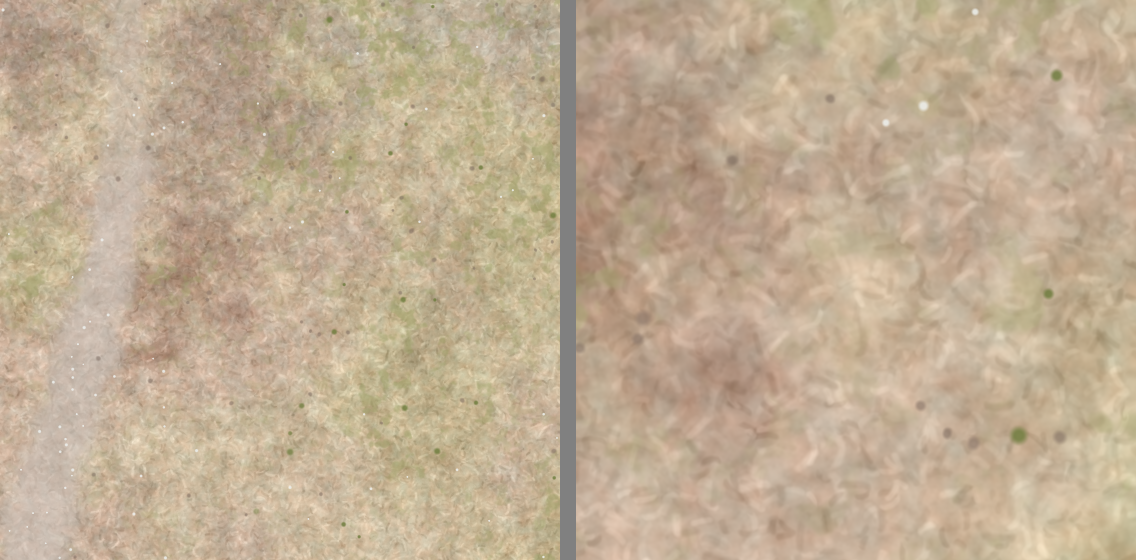
Left, the full canvas; right, a detail of the centre.
A WebGL 2 fragment shader for this texture:

```glsl
#version 300 es
precision highp float;

uniform vec2 u_resolution;
out vec4 fragColor;

float hash(vec2 p) {
  vec3 q = fract(p.xyx * 0.1031);
  q += dot(q, q.yzx + 33.33);
  return fract((q.x + q.y) * q.z);
}

vec2 hash2(vec2 p) {
  return vec2(hash(p), hash(p + 57.3));
}

float noise(vec2 p) {
  vec2 i = floor(p), f = fract(p);
  f = f * f * (3.0 - 2.0 * f);
  float low = mix(hash(i), hash(i + vec2(1, 0)), f.x);
  float high = mix(hash(i + vec2(0, 1)), hash(i + 1.0), f.x);
  return mix(low, high, f.y);
}

// Layered noise centred on zero
float fbm(vec2 p, int octaves) {
  float sum = 0.0, amp = 0.5;
  for (int i = 0; i < octaves; i++) {
    sum += amp * (noise(p) - 0.5);
    p = mat2(1.6, 1.2, -1.2, 1.6) * p + 17.0;
    amp *= 0.5;
  }
  return sum * 2.0;
}

// Overlapping short bent blades, each with its own tone in -1..1
float blades(vec2 uv, float cells, float halfWidth, float seed) {
  vec2 p = uv * cells + seed;
  vec2 cell = floor(p);
  float tone = 0.0;
  for (int y = -1; y <= 1; y++) {
    for (int x = -1; x <= 1; x++) {
      vec2 id = cell + vec2(x, y);
      vec2 rnd = hash2(id + seed);
      vec2 shape = hash2(id + seed + 113.0);
      float angle = shape.x * 3.1416;
      vec2 d = p - id - rnd;
      d = vec2(cos(angle) * d.x + sin(angle) * d.y, cos(angle) * d.y - sin(angle) * d.x);
      d.y += (shape.y - 0.5) * d.x * d.x;
      d.x = max(abs(d.x) - mix(0.25, 0.6, rnd.y), 0.0);
      float cover = 1.0 - smoothstep(halfWidth * 0.3, halfWidth * 1.7, length(d));
      tone = mix(tone, hash(id + seed + 211.0) * 2.0 - 1.0, cover * 0.85);
    }
  }
  return tone;
}

// Sparse soft dots of varied size
float specks(vec2 uv, float cells, float density, float radius, float seed) {
  vec2 p = uv * cells;
  vec2 id = floor(p);
  vec2 centre = 0.3 + 0.4 * hash2(id + seed);
  float size = radius * mix(0.6, 1.2, hash(id + seed + 31.0));
  float dotMask = 1.0 - smoothstep(size * 0.4, size * 1.3, length(p - id - centre));
  return dotMask * step(hash(id + seed + 71.0), density);
}

// Soft elliptical patch with a ragged outline
float patchMask(vec2 uv, vec2 centre, vec2 radius, float ragged) {
  return 1.0 - smoothstep(0.3, 1.25, length((uv - centre) / radius) + ragged);
}

void main() {
  vec2 uv = gl_FragCoord.xy / u_resolution;
  float ragged = fbm(uv * 14.0, 4);
  float broad = fbm(uv * 5.0 + 40.0, 4);
  float mottled = fbm(uv * 30.0 + 9.0, 3);

  // Dry ground with broad drifts of rose, straw and moss
  vec3 color = mix(vec3(0.805, 0.735, 0.625), vec3(0.785, 0.695, 0.615), smoothstep(-0.3, 0.3, broad));
  float moss = smoothstep(-0.1, 0.5, fbm(uv * 4.0 + 80.0, 4) + 0.4 * (uv.x - 0.45));
  moss = max(moss, 0.8 * patchMask(uv, vec2(0.95, 0.66), vec2(0.2, 0.14), ragged));
  color = mix(color, vec3(0.755, 0.715, 0.545), moss * 0.65);

  // Worn brown and grey areas
  float brown = patchMask(uv, vec2(0.31, 0.5), vec2(0.14, 0.14), ragged);
  float shade = patchMask(uv, vec2(0.39, 0.86), vec2(0.2, 0.28), ragged);
  float corner = patchMask(uv, vec2(0.04, 0.95), vec2(0.19, 0.17), ragged);
  float cool = patchMask(uv, vec2(0.83, 0.96), vec2(0.26, 0.15), ragged);
  vec2 slant = vec2(uv.x - 0.785 - 0.45 * (uv.y - 0.45), uv.y);
  float hollow = patchMask(slant, vec2(0.0, 0.45), vec2(0.05, 0.13), ragged * 0.7);
  color = mix(color, vec3(0.655, 0.525, 0.455), brown * 0.75);
  color = mix(color, vec3(0.665, 0.575, 0.515), max(shade, corner) * 0.7);
  color = mix(color, vec3(0.715, 0.675, 0.62), cool * 0.65);
  color = mix(color, vec3(0.66, 0.59, 0.475), hollow * 0.55);

  // Pale trodden track
  float trackX = 0.05 + 0.18 * smoothstep(-0.15, 0.8, uv.y);
  float trackWidth = mix(0.075, 0.035, uv.y);
  float offset = abs(uv.x - trackX + 0.02 * ragged) + 0.02 * mottled;
  float track = 1.0 - smoothstep(trackWidth * 0.5, trackWidth * 1.25, offset);
  track *= mix(0.9, 0.5, smoothstep(0.62, 0.78, uv.y));
  color = mix(color, vec3(0.79, 0.735, 0.69), track);

  // Fine grass texture and small tints
  vec2 warped = uv + 0.004 * vec2(noise(uv * 60.0), noise(uv * 60.0 + 33.0));
  float grain = 0.07 * blades(warped, 62.0, 0.14, 5.0)
              + 0.065 * blades(warped, 105.0, 0.19, 23.0)
              + 0.08 * fbm(uv * 110.0, 3) + 0.10 * mottled;
  color += grain * vec3(1.0, 1.03, 1.06) * (1.0 - 0.55 * track);
  float tint = fbm(uv * 75.0 + 61.0, 2) * (1.0 - 0.6 * track);
  color += tint * vec3(0.035, -0.015, -0.03);
  float sprouts = smoothstep(0.12, 0.45, fbm(uv * 48.0 + 90.0, 3)) * (0.25 + 0.6 * moss);
  color = mix(color, vec3(0.61, 0.62, 0.4), sprouts * 0.6 * (1.0 - track));

  // Leaves, dark crumbs and bright glints
  float leaf = specks(uv, 38.0, 0.022, 0.2, 3.0) * smoothstep(0.3, 0.6, uv.x);
  float crumb = specks(uv + 0.007 * ragged, 55.0, 0.025, 0.24, 47.0);
  float glint = specks(uv, 90.0, 0.006 + 0.09 * track * (1.0 - uv.y), 0.25, 19.0);
  color = mix(color, vec3(0.42, 0.48, 0.23), leaf * 0.8);
  color = mix(color, vec3(0.47, 0.40, 0.36), crumb * 0.5);
  color = mix(color, vec3(0.93, 0.94, 0.93), glint * 0.85);

  fragColor = vec4(clamp(color, 0.0, 1.0), 1.0);
}
```
